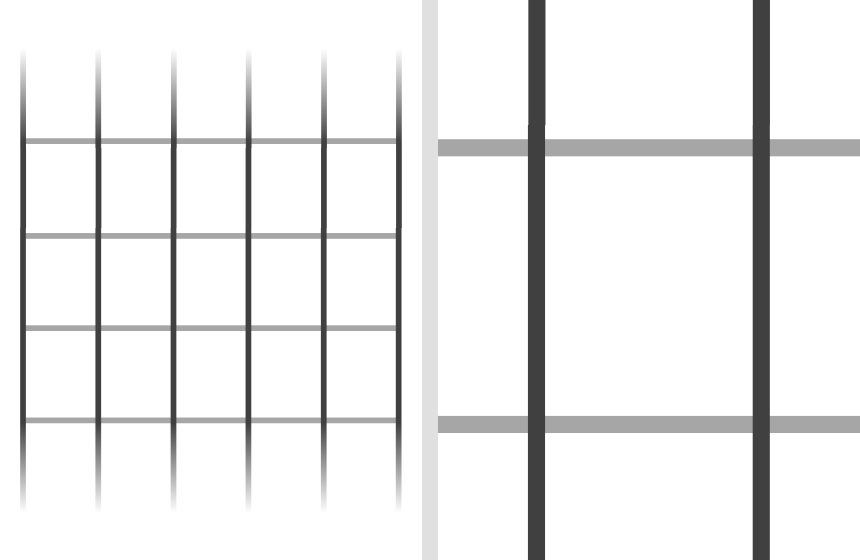
Left: the whole. Right: its middle third, enlarged.
Write a Shadertoy shader that draws this pattern.

```glsl
// An open grid on white: six dark uprights whose ends fade out, over four
// grey crossbars. Both sets are bands around the nearest line of a clamped
// repeat; a hash nudges the upright sections slightly out of line.
#define UPRIGHTS 6.0
#define BARS 4.0
#define FIRST vec2(0.0417, 0.2493)
#define PITCH vec2(0.1341, 0.1647)
#define HALF_WIDTH 0.0051
#define TOP_BAR_LIFT 0.0046
#define FADE_LOW vec2(0.084, 0.245)
#define FADE_HIGH vec2(0.745, 0.914)
#define JOINTS vec2(0.592, 0.736)
#define JITTER 0.0012
#define DARK vec3(0.25)
#define GREY vec3(0.65)

float hash(vec2 p) {
    return fract(sin(dot(p, vec2(127.1, 311.7))) * 43758.5453);
}

// Coverage of a band, antialiased over one pixel
float band(float distanceToCentre, float halfWidth, float pixel) {
    return clamp((halfWidth - abs(distanceToCentre)) / pixel + 0.5, 0.0, 1.0);
}

// Index of the nearest line in a finite row
float nearestLine(float x, float first, float pitch, float count) {
    return clamp(round((x - first) / pitch), 0.0, count - 1.0);
}

float crossbars(vec2 p, float pixel) {
    float row = nearestLine(p.y, FIRST.y, PITCH.y, BARS);
    float centre = FIRST.y + row * PITCH.y + TOP_BAR_LIFT * step(BARS - 1.5, row);
    float halfSpan = 0.5 * PITCH.x * (UPRIGHTS - 1.0);
    float across = band(p.x - FIRST.x - halfSpan, halfSpan, pixel);
    return across * band(p.y - centre, HALF_WIDTH, pixel);
}

float uprights(vec2 p, float pixel) {
    float column = nearestLine(p.x, FIRST.x, PITCH.x, UPRIGHTS);
    // Sections meet at the joints with a tiny sideways step
    float section = dot(step(JOINTS, vec2(p.y)), vec2(1.0));
    float nudge = JITTER * (hash(vec2(column, section)) - 0.5);
    float centre = FIRST.x + column * PITCH.x + nudge;
    // Linear fade at both ends
    float rise = clamp((p.y - FADE_LOW.x) / (FADE_LOW.y - FADE_LOW.x), 0.0, 1.0);
    float fall = clamp((FADE_HIGH.y - p.y) / (FADE_HIGH.y - FADE_HIGH.x), 0.0, 1.0);
    return rise * fall * band(p.x - centre, HALF_WIDTH, pixel);
}

void mainImage(out vec4 fragColor, in vec2 fragCoord) {
    float pixel = 1.0 / iResolution.y;
    vec2 p = fragCoord * pixel;
    vec3 colour = vec3(1.0);
    colour = mix(colour, GREY, crossbars(p, pixel));
    colour = mix(colour, DARK, uprights(p, pixel));
    fragColor = vec4(colour, 1.0);
}
```
